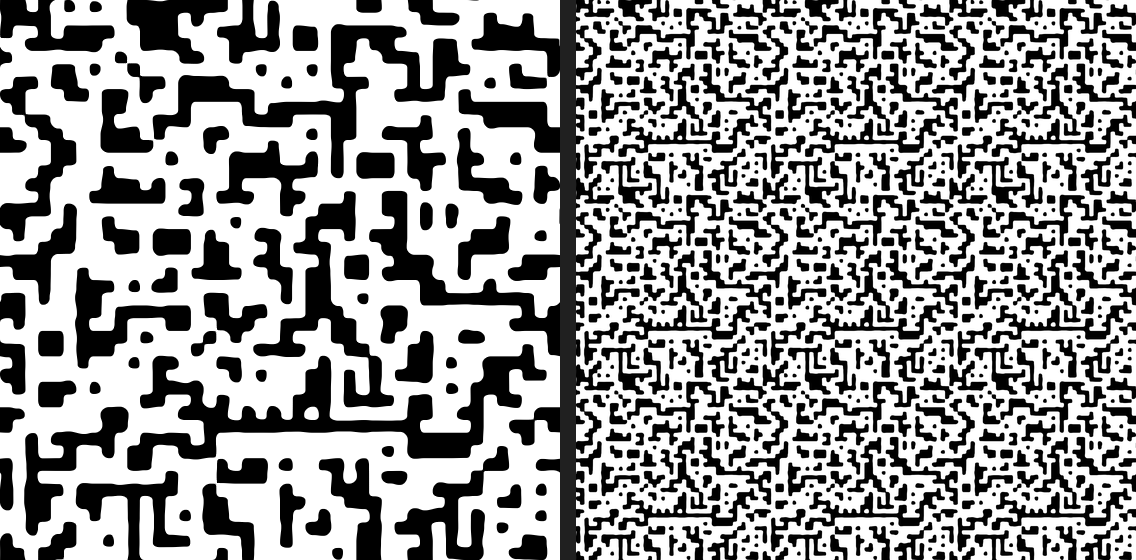
Left, the tile; right, the same tile 3 across and 3 down.
A Shadertoy shader for this pattern:

```glsl
// Tiling labyrinth of rounded black bars, blobs and dots on white.

const float PERIOD = 22.0;   // noise nodes across the canvas, two cells per node
const float TAU = 6.2831853;

float cells[16];             // 4 by 4 neighbourhood of signed cell values

vec2 hash2(vec2 p) {
    vec3 h = fract(p.xyx * vec3(0.1031, 0.1030, 0.0973));
    h += dot(h, h.yzx + 33.33);
    return fract((h.xx + h.yz) * h.zy);
}

vec2 fade(vec2 t) {
    return t * t * t * (t * (t * 6.0 - 15.0) + 10.0);
}

// Gradients lean towards the axes, which favours upright and level bars.
float slopeAt(vec2 node, vec2 offset) {
    vec2 h = hash2(mod(node, PERIOD) + 7.0);
    float angle = TAU * 0.25 * floor(4.0 * h.x) + 1.2 * (h.y - 0.5);
    return dot(vec2(cos(angle), sin(angle)), offset);
}

// Gradient noise that wraps after PERIOD nodes.
float gradientNoise(vec2 p) {
    vec2 i = floor(p), f = p - i, w = fade(f), e = vec2(1.0, 0.0);
    return mix(mix(slopeAt(i, f), slopeAt(i + e.xy, f - e.xy), w.x),
               mix(slopeAt(i + e.yx, f - e.yx), slopeAt(i + 1.0, f - 1.0), w.x), w.y);
}

// Signed cell value with corner contacts resolved and one-cell holes filled.
float cleanCell(int k) {
    float c = cells[k];
    bool flip = c < 0.0 && min(min(cells[k - 1], cells[k + 1]),
                               min(cells[k - 4], cells[k + 4])) > 0.0;
    for (int sy = -4; sy <= 4; sy += 8)
    for (int sx = -1; sx <= 1; sx += 2) {
        float side = cells[k + sx], above = cells[k + sy], diagonal = cells[k + sx + sy];
        bool checker = c * diagonal > 0.0 && c * side < 0.0 && c * above < 0.0;
        bool outvoted = (c + side + above + diagonal) * c < 0.0;
        flip = flip || (checker && outvoted && abs(c) < abs(diagonal));
    }
    float s = c < 0.0 ? -1.0 : 1.0;
    return flip ? -0.8 * s : s * clamp(8.0 * abs(c), 0.6, 1.0);
}

void mainImage(out vec4 fragColor, in vec2 fragCoord) {
    vec2 p = fragCoord / iResolution.xy * PERIOD;

    // Cell coordinates, with alternating narrow and wide spacing.
    vec2 q = 2.0 * p - 0.5 - 0.105 * sin(TAU * p);
    vec2 base = floor(q), w = fade(q - base);

    // Sample the noise once per cell.
    for (int k = 0; k < 16; k++) {
        vec2 cell = base + vec2(k % 4, k / 4) - 1.0;
        cells[k] = gradientNoise(0.5 * cell + 0.25) - 0.065;
    }

    // Blend the four nearest cells; ink lies where the field is positive.
    float field = mix(mix(cleanCell(5), cleanCell(6), w.x),
                      mix(cleanCell(9), cleanCell(10), w.x), w.y);
    float edge = max(length(vec2(dFdx(field), dFdy(field))), 1e-4);
    float ink = clamp(0.5 + field / edge, 0.0, 1.0);

    fragColor = vec4(vec3(1.0 - ink), 1.0);
}
```
